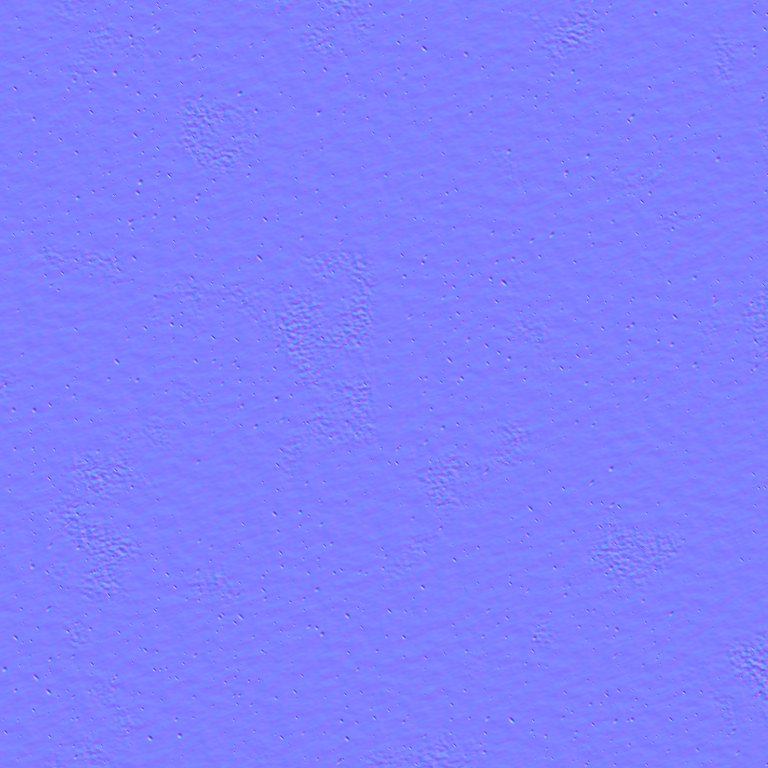
Write a three.js fragment shader that draws this texture map.

```glsl
// Tangent-space normal map of a weathered plaster wall: a faint slanted grain,
// soft-edged patches of rough surface and scattered small pits. All parts add
// up to one height field, whose slope is taken by central differences.

#define GRAIN_SLOPE 0.037   // steepness of the overall grain
#define GRAIN_FREQ 62.0     // coarsest grain cells across the canvas
#define GRAIN_ANGLE 0.33    // slant of the grain, radians
#define ROUGH_SLOPE 0.30    // extra steepness inside rough patches
#define ROUGH_FREQ 165.0    // rough grain cells across the canvas
#define PATCH_FREQ 6.5      // patch cells across the canvas
#define PIT_FREQ 37.0       // pit cells across the canvas, coarse layer
#define PIT_SHARE 0.42      // share of cells holding a pit
#define PIT_RADIUS 0.0040   // largest pit, canvas units
#define PIT_DEPTH 0.50      // depth relative to the radius

varying vec2 vUv;

vec3 hash3(vec2 cell) {
  vec3 q = fract(cell.xyx * vec3(0.1031, 0.1030, 0.0973));
  q += dot(q, q.yxz + 33.33);
  return fract((q.xxy + q.yzz) * q.zyx);
}

float cornerSlope(vec2 cell, vec2 offset) {
  float angle = 6.2832 * hash3(cell).x;
  return dot(vec2(cos(angle), sin(angle)), offset);
}

// Gradient noise, centred on zero
float noise(vec2 p) {
  vec2 i = floor(p);
  vec2 f = p - i;
  vec2 u = f * f * f * (f * (f * 6.0 - 15.0) + 10.0);
  vec2 e = vec2(1.0, 0.0);
  float low = mix(cornerSlope(i, f), cornerSlope(i + e, f - e), u.x);
  float high = mix(cornerSlope(i + e.yx, f - e.yx),
                   cornerSlope(i + e.xx, f - e.xx), u.x);
  return mix(low, high, u.y);
}

// Ragged mask of the rough patches, 0 to 1
float roughPatch(vec2 p) {
  float n = noise(p * PATCH_FREQ + 41.7) + 0.55 * noise(p * PATCH_FREQ * 3.3 + 12.3);
  return smoothstep(0.08, 0.80, n);
}

// Three octaves of equal steepness, drawn out along the slant
float grain(vec2 p) {
  float c = cos(GRAIN_ANGLE);
  float s = sin(GRAIN_ANGLE);
  vec2 q = vec2(c * p.x + s * p.y, c * p.y - s * p.x) * vec2(0.6, 1.0);
  float sum = 0.0;
  float freq = GRAIN_FREQ;
  for (int i = 0; i < 3; i++) {
    sum += noise(q * freq + 7.3 * freq) / freq;
    freq *= 1.9;
  }
  return sum;
}

// One uneven pit in some cells of two jittered grids
float pits(vec2 p) {
  float sum = 0.0;
  float freq = PIT_FREQ;
  float size = PIT_RADIUS;
  for (int i = 0; i < 2; i++) {
    vec2 cell = floor(p * freq);
    vec3 place = hash3(cell + 170.0 + 60.0 * float(i));
    vec3 form = hash3(cell + 410.0 + 60.0 * float(i));
    float share = PIT_SHARE + 0.6 * noise(cell / freq * 5.0 + 3.7);
    vec2 d = p - (cell + mix(vec2(0.22), vec2(0.78), place.xy)) / freq;
    d += (form.x - 0.5) * 0.9 * d.yx;
    float radius = size * mix(0.42, 1.0, form.y * form.y);
    float bowl = 1.0 - smoothstep(0.0, radius, length(d));
    sum -= step(place.z, share) * PIT_DEPTH * mix(0.6, 1.2, form.z) * radius * bowl;
    freq *= 1.53;
    size *= 0.72;
  }
  return sum;
}

// Height of the wall in canvas units
float wallHeight(vec2 p, float rough) {
  vec2 q = vec2(0.78 * p.x + 0.2 * p.y, p.y - 0.22 * p.x) * ROUGH_FREQ;
  float crust = (noise(q) + 0.35 * noise(q * 1.7 + 5.1)) / ROUGH_FREQ;
  return GRAIN_SLOPE * grain(p) + ROUGH_SLOPE * rough * crust + pits(p);
}

void main() {
  float rough = roughPatch(vUv);
  vec2 e = vec2(0.001, 0.0);
  vec2 rise = vec2(wallHeight(vUv + e, rough) - wallHeight(vUv - e, rough),
                   wallHeight(vUv + e.yx, rough) - wallHeight(vUv - e.yx, rough));
  vec3 normal = normalize(vec3(-rise / (2.0 * e.x), 1.0));
  gl_FragColor = vec4(normal * 0.5 + 0.5, 1.0);
}
```
